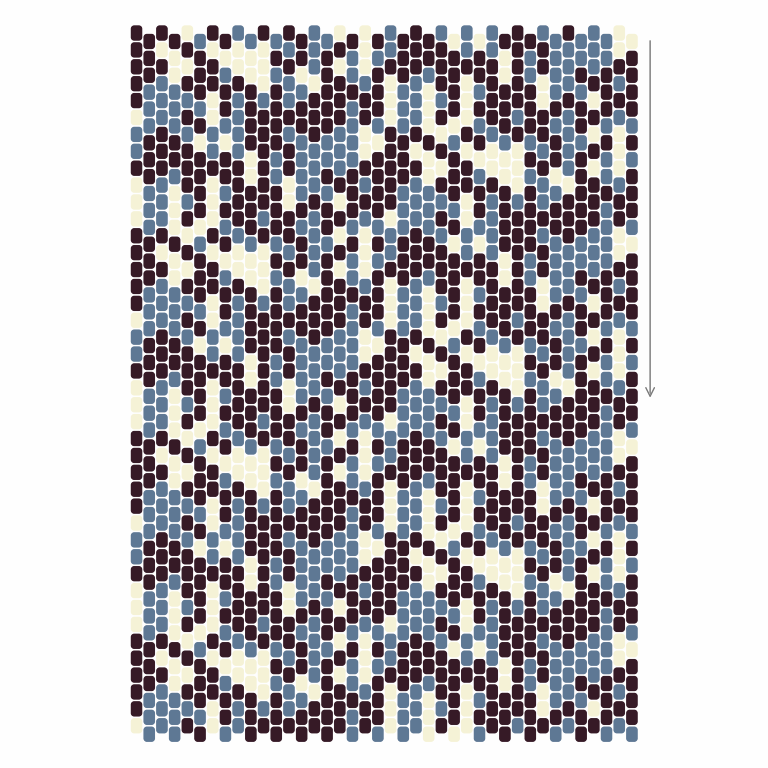
A Shadertoy shader for this pattern:

```glsl
// Staggered bead panel in dark plum, slate blue and cream, with a downward arrow beside it.
#define COLUMNS 40.0
#define ROWS 42.0
#define PITCH vec2(0.01654, 0.0220)
#define PANEL_CORNER vec2(0.1695, 0.9680)
#define BEAD_HALF vec2(0.00755, 0.0100)
#define BEAD_RADIUS 0.0046
#define REPEAT vec2(20.0, 12.0)
#define PAPER vec3(0.995)
#define PLUM vec3(0.21, 0.10, 0.15)
#define SLATE vec3(0.37, 0.47, 0.58)
#define CREAM vec3(0.96, 0.95, 0.84)
#define ARROW_GREY vec3(0.48)

float hash(vec2 p) {
    return fract(sin(dot(p, vec2(127.1, 311.7))) * 43758.5453);
}

float roundedBox(vec2 p, vec2 halfSize, float radius) {
    vec2 q = abs(p) - halfSize + radius;
    return length(max(q, 0.0)) + min(max(q.x, q.y), 0.0) - radius;
}

float segment(vec2 p, vec2 a, vec2 b) {
    vec2 d = b - a;
    return length(p - a - d * clamp(dot(p - a, d) / dot(d, d), 0.0, 1.0));
}

float coverage(float dist, float pixel) {
    return 1.0 - smoothstep(-0.6 * pixel, 0.6 * pixel, dist);
}

// Broken chevrons of plum, with slate runs and cream clusters between them.
// Each half of the panel repeats the other, stepped down by half a period.
vec3 beadColour(float column, float halfRow) {
    float side = floor(column / REPEAT.x);
    float c = mod(column, REPEAT.x);
    float h = mod(halfRow + side * REPEAT.y, 2.0 * REPEAT.y);
    float slope = 10.0 - abs(mod(c - 2.0, REPEAT.x) - 10.0);
    float phase = mod(h - slope, REPEAT.y);
    float single = hash(vec2(c, h) + 3.0);
    float run = hash(vec2(c, floor(h / 6.0)) + 41.0);
    float plumChance = phase < 5.0 ? 0.80 : 0.24;
    if (single < plumChance) return PLUM;
    float slateChance = phase > 6.5 && phase < 10.5 ? 0.53 : 0.70;
    return run < slateChance ? SLATE : CREAM;
}

vec3 drawBeads(vec3 colour, vec2 uv, float pixel) {
    vec2 grid = vec2(uv.x - PANEL_CORNER.x, PANEL_CORNER.y - uv.y) / PITCH;
    float column = floor(grid.x);
    float odd = mod(column, 2.0);
    grid.y -= 0.5 * odd;
    float row = floor(grid.y);
    if (column < 0.0 || column >= COLUMNS || row < 0.0 || row >= ROWS) return colour;
    vec2 local = (fract(grid) - 0.5) * PITCH;
    float bead = roundedBox(local, BEAD_HALF, BEAD_RADIUS);
    return mix(colour, beadColour(column, 2.0 * row + odd), coverage(bead, pixel));
}

vec3 drawArrow(vec3 colour, vec2 uv, float pixel) {
    vec2 tail = vec2(0.8465, 0.9466);
    vec2 tip = vec2(0.8465, 0.4840);
    vec2 mirrored = vec2(tip.x + abs(uv.x - tip.x), uv.y);
    float shaft = segment(uv, tail, tip);
    float barb = segment(mirrored, tip, tip + vec2(0.0055, 0.0110));
    return mix(colour, ARROW_GREY, coverage(min(shaft, barb) - 0.0009, pixel));
}

void mainImage(out vec4 fragColor, in vec2 fragCoord) {
    vec2 uv = fragCoord / iResolution.y;
    float pixel = 1.0 / iResolution.y;
    vec3 colour = drawBeads(PAPER, uv, pixel);
    colour = drawArrow(colour, uv, pixel);
    fragColor = vec4(colour, 1.0);
}
```
